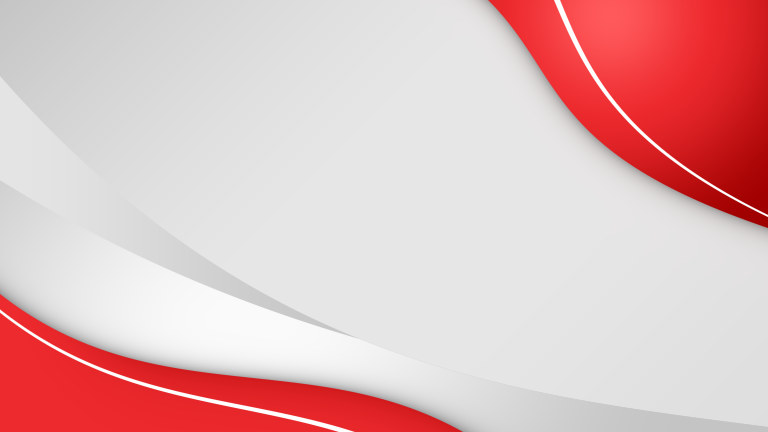
Write a WebGL 1 fragment shader that draws this background.

```glsl
precision highp float;
// Draws a pale grey backdrop with layered curved bands and two glossy red corner waves.

uniform vec2 u_resolution;

const float ASPECT = 16.0 / 9.0;
const vec3 WHITE = vec3(1.0);
const vec3 RED = vec3(0.93, 0.165, 0.18);
const vec3 DEEP_RED = vec3(0.78, 0.08, 0.09);
const vec3 DARK_RED = vec3(0.63, 0.0, 0.0);
const vec3 BRIGHT_RED = vec3(1.0, 0.35, 0.36);

// Signed distance to a cubic curve: q.x runs along its span, q.y across it.
float curveDistance(vec2 q, float span, vec4 k) {
  float t = q.x / span;
  float s = 1.0 - t;
  float height = dot(k, vec4(s * s * s, 3.0 * s * s * t, 3.0 * s * t * t, t * t * t));
  float slope = 3.0 * dot(k.yzw - k.xyz, vec3(s * s, 2.0 * s * t, t * t)) / span;
  return (q.y - height) / sqrt(1.0 + slope * slope);
}

// Smooth coverage of the side where the distance is positive.
float cover(float d, float pixel) {
  return smoothstep(-0.7 * pixel, 0.7 * pixel, d);
}

// Shadow that fades with distance outside a shape.
float shadow(float d, float reach) {
  return exp(-max(d, 0.0) / reach);
}

// Diagonal grey gradient from the upper left corner.
vec3 backdrop(vec2 p) {
  float diagonal = p.x + 1.0 - p.y;
  float fade = pow(1.0 - clamp(diagonal / 1.2, 0.0, 1.0), 1.5);
  return vec3(mix(0.902, 0.77, fade) - 0.03 * smoothstep(1.8, 2.8, diagonal));
}

// Band shading with a white glow in its middle.
vec3 frontBand(vec2 p) {
  float r = length((p - vec2(0.58, 0.236)) * vec2(0.75, 1.0));
  return vec3(mix(0.98, 0.77, smoothstep(0.05, 0.78, r)));
}

// Radial gloss, from a bright spot to a dark rim.
vec3 glossyRed(vec2 p) {
  float r = length(p - vec2(1.412, 0.965));
  vec3 color = mix(BRIGHT_RED, RED, smoothstep(0.0, 0.26, r));
  return mix(color, DARK_RED, smoothstep(0.2, 0.58, r));
}

// Red that deepens just below its upper edge.
vec3 lowerRed(vec2 p, float depth) {
  float rim = exp(-max(depth, 0.0) / 0.05) * smoothstep(0.0, 0.4, p.x);
  return mix(RED, DEEP_RED, 0.75 * rim);
}

void main() {
  vec2 p = gl_FragCoord.xy / u_resolution * vec2(ASPECT, 1.0);
  vec2 fromTop = vec2(1.0 - p.y, p.x);
  float pixel = 1.0 / u_resolution.y;

  // Curves of the bands, the waves and their stripes
  float rearEdge = -curveDistance(p, ASPECT, vec4(0.824, 0.150, 0.088, 0.0116));
  float frontEdge = -curveDistance(p, ASPECT, vec4(0.583, 0.2146, 0.1095, 0.0394));
  float lowerWave = -curveDistance(p, 1.0718, vec4(0.3194, 0.041, 0.2002, 0.0));
  float lowerStripe = curveDistance(p, 0.8032, vec4(0.280, 0.0688, 0.0829, 0.0));
  float upperWave = curveDistance(fromTop, 0.5278, vec4(1.1296, 1.3074, 1.2597, 1.7778));
  float upperStripe = curveDistance(fromTop, 0.5, vec4(1.2894, 1.3583, 1.4345, 1.7778));

  // Grey layers, back to front
  vec3 color = backdrop(p);
  float rearGrey = mix(0.895, 0.78, smoothstep(0.0, 0.8, p.x));
  color = mix(color, vec3(rearGrey), cover(rearEdge, pixel));
  color = mix(color, frontBand(p), cover(min(rearEdge, frontEdge), pixel));

  // Lower red wave with its shadow and stripe
  color *= 1.0 - 0.32 * shadow(-lowerWave, 0.018);
  color = mix(color, lowerRed(p, lowerWave), cover(lowerWave, pixel));
  float lowerWidth = mix(0.003, 0.0055, clamp(p.x / 0.8, 0.0, 1.0));
  color = mix(color, WHITE, cover(lowerWidth - abs(lowerStripe), pixel));

  // Upper red wave with a faint warm halo, a shadow and a stripe
  color += vec3(0.02, 0.0, 0.0) * shadow(-upperWave, 0.08);
  color *= 1.0 - 0.32 * shadow(-upperWave, 0.018);
  color = mix(color, glossyRed(p), cover(upperWave, pixel));
  float upperWidth = mix(0.0065, 0.0022, clamp(fromTop.x / 0.5, 0.0, 1.0));
  color = mix(color, WHITE, cover(upperWidth - abs(upperStripe), pixel));

  gl_FragColor = vec4(color, 1.0);
}
```
